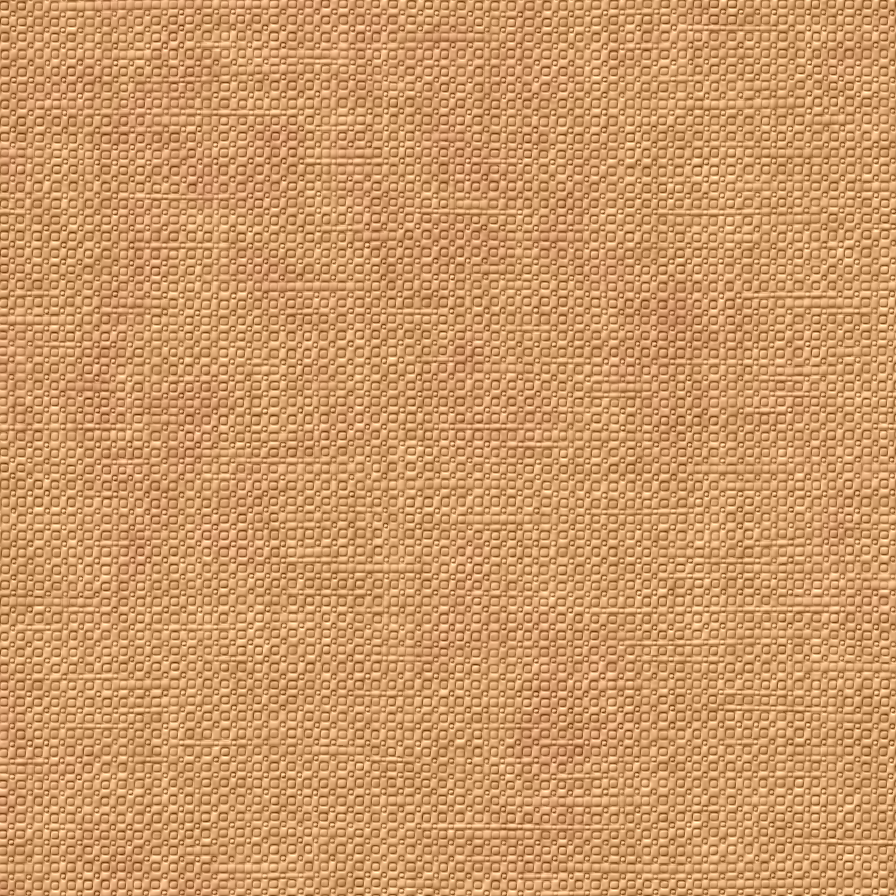
A three.js fragment shader for this texture:

```glsl
#define THREADS vec2(106.0, 108.0)
#define BASE vec3(0.808, 0.606, 0.406)
#define STAIN vec3(-0.016, -0.040, -0.012)
#define LATTICE 0.34
#define UNEVEN 0.11
#define WANDER 0.10
#define SLUB_START 0.68
#define RELIEF 0.30
#define SHADE 0.18
#define GRAIN 0.11
#define STREAK 0.035

varying vec2 vUv;

const float PI = 3.14159;

float hash(vec2 p) {
  return fract(sin(dot(p, vec2(127.1, 311.7))) * 4375.85);
}

float valueNoise(vec2 p) {
  vec2 cell = floor(p);
  vec2 f = fract(p);
  f = f * f * (3.0 - 2.0 * f);
  float low = mix(hash(cell), hash(cell + vec2(1.0, 0.0)), f.x);
  float high = mix(hash(cell + vec2(0.0, 1.0)), hash(cell + 1.0), f.x);
  return mix(low, high, f.y);
}

// Distance to the nearest scattered point
float cellular(vec2 p) {
  vec2 cell = floor(p);
  float nearest = 2.0;
  for (int y = -1; y <= 1; y++) {
    for (int x = -1; x <= 1; x++) {
      vec2 c = cell + vec2(float(x), float(y));
      vec2 point = c + vec2(hash(c), hash(c + 37.0));
      nearest = min(nearest, distance(p, point));
    }
  }
  return nearest;
}

// Strength along one thread, varying smoothly over its length
float threadNoise(float along, float index, float scale) {
  float t = along * scale + hash(vec2(index, 5.0)) * 20.0;
  float k = floor(t);
  return mix(hash(vec2(k, index)), hash(vec2(k + 1.0, index)), smoothstep(0.0, 1.0, t - k));
}

// Slightly uneven thread spacing from layered sines
vec2 wander(vec2 p) {
  vec2 bend = sin(p.yx * 0.11 + 1.3 * sin(p * 0.07));
  bend += 0.8 * sin(p * 0.83 + 1.4 * sin(p.yx * 0.13));
  bend += 0.7 * sin(p * 0.47 + p.yx * 0.23);
  return p + WANDER * bend;
}

// Weave height: joined lattice with round beads in dark rings
float weaveHeight(vec2 p) {
  // Alternate threads are wide and narrow, so large beads form a square grid
  p += UNEVEN * vec2(1.0, -1.0) * cos(PI * p);
  float crossing = sin(PI * p.x) * sin(PI * p.y);
  float opening = LATTICE + 0.22 * (valueNoise(p * 0.6) - 0.5);
  float height = 1.0 - exp(-2.3 * abs(crossing + opening));
  height *= 0.78 + 0.4 * valueNoise(p * 0.9 + 9.0);

  // Thick stretches of weft and, more faintly, warp
  float weft = threadNoise(p.x, floor(p.y), 0.14);
  float warp = threadNoise(p.y, floor(p.x) + 300.0, 0.12);
  vec2 ridge = abs(sin(PI * p));
  height = mix(height, ridge.y, 0.6 * smoothstep(SLUB_START, 1.0, weft));
  return mix(height, ridge.x, 0.25 * smoothstep(SLUB_START, 1.0, warp));
}

void main() {
  vec2 p = wander(vUv * THREADS);

  // Light from the upper left
  vec2 toLight = vec2(-0.12, 0.26);
  float height = weaveHeight(p);
  float slope = height - weaveHeight(p + toLight);
  float tone = RELIEF * slope + SHADE * (height - 0.57);

  // Fibre grain and long uneven streaks
  tone += GRAIN * (valueNoise(p * vec2(1.7, 2.1)) - 0.5);
  tone += STREAK * (valueNoise(p * vec2(0.06, 0.6)) - 0.5);
  tone += STREAK * (valueNoise(p * vec2(0.4, 0.05) + 50.0) - 0.5);

  // Faint reddish patches
  vec2 q = vUv * 8.0 + 0.35 * sin(vUv.yx * 23.0 + 2.0 * sin(vUv * 17.0));
  float patchMask = 1.0 - smoothstep(0.05, 0.7, cellular(q));
  patchMask *= smoothstep(0.25, 0.8, valueNoise(vUv * 5.0 + 13.0));
  patchMask *= 0.4 + valueNoise(p * 0.25 + 70.0);

  vec3 color = BASE + tone + STAIN * patchMask;
  gl_FragColor = vec4(clamp(color, 0.0, 1.0), 1.0);
}
```
